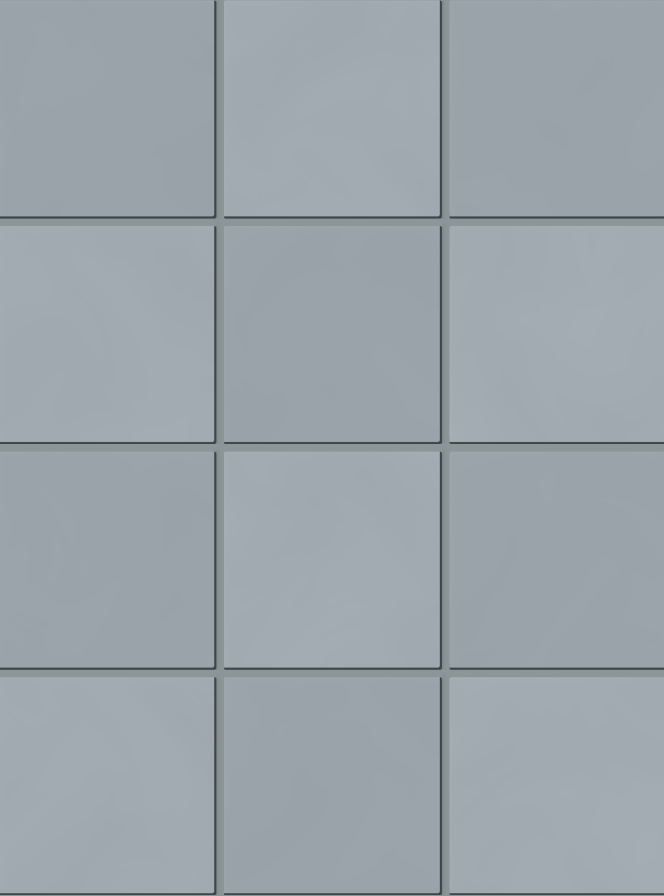
Give the GLSL for this texture, as a Shadertoy shader.

```glsl
// Blue-grey square tiles in a checkerboard of two close tones, with dark lower-right lips and grey grout.

const float PITCH = 0.2518;                 // tile spacing, in canvas heights
const vec2  ORIGIN = vec2(-0.0020, 0.0007); // lower-left corner of the first tile
const float TILE_SIZE = 0.967;              // tile side, in cells
const float CORNER = 0.010;                 // corner radius, in cells
const float LIP = 0.0095;                   // width of the dark edge, in cells
const float MOTTLE = 0.007;                 // strength of the cloudy glaze
const float TONE_JITTER = 0.004;            // random brightness per tile

const vec3 LIGHT_TILE = vec3(0.633, 0.665, 0.695);
const vec3 DARK_TILE  = vec3(0.606, 0.640, 0.666);
const vec3 GROUT      = vec3(0.550, 0.585, 0.595);
const vec3 LIP_COLOR  = vec3(0.240, 0.275, 0.290);

float hash(vec2 p) {
    return fract(sin(dot(p, vec2(127.1, 311.7))) * 4375.85);
}

// Signed distance to a rounded square of side TILE_SIZE
float tileDistance(vec2 p) {
    vec2 d = abs(p - 0.5 * TILE_SIZE) - 0.5 * TILE_SIZE + CORNER;
    return length(max(d, 0.0)) + min(max(d.x, d.y), 0.0) - CORNER;
}

// Broad clouds from warped, layered sines
float clouds(vec2 p) {
    float sum = 0.0;
    float amplitude = 0.5;
    for (int i = 0; i < 4; i++) {
        p += 0.6 * sin(p.yx * 1.3 + float(i));
        sum += amplitude * sin(p.x) * cos(p.y);
        p = mat2(1.4, 1.1, -1.1, 1.4) * p + 2.3;
        amplitude *= 0.55;
    }
    return sum;
}

void mainImage(out vec4 fragColor, in vec2 fragCoord) {
    vec2 grid = (fragCoord / iResolution.y - ORIGIN) / PITCH;
    vec2 cell = floor(grid);
    vec2 local = grid - cell;
    float soft = 0.7 / (iResolution.y * PITCH);

    // Tile and raised face, the face being shifted up and left to bare the lip
    float edge = tileDistance(local);
    float faceEdge = tileDistance(local + vec2(LIP, -LIP));
    float tile = 1.0 - smoothstep(-soft, soft, edge);
    float lip = smoothstep(-soft, soft, faceEdge);

    // Alternating tone with a small shift and clouds of its own
    float odd = mod(cell.x + cell.y, 2.0);
    vec3 face = mix(LIGHT_TILE, DARK_TILE, odd);
    face += TONE_JITTER * (hash(cell) - 0.5);
    vec2 seed = 20.0 * vec2(hash(cell + 3.0), hash(cell + 9.0));
    face += MOTTLE * mix(1.5, 0.8, odd) * clouds(local * 4.0 + seed);

    // Light falls slightly stronger at the upper left rim
    float rim = min(local.x, TILE_SIZE - local.y);
    face += 0.012 * exp(-max(rim, 0.0) * 90.0);

    // Grout darkens beside the lip it lies under
    float gap = max(local.x, 1.0 - local.y) - TILE_SIZE;
    float shade = exp(-max(edge, 0.0) * 110.0) * step(0.0, gap);
    vec3 grout = GROUT * (1.0 - 0.10 * shade);

    vec3 color = mix(grout, mix(face, LIP_COLOR, lip), tile);
    fragColor = vec4(color, 1.0);
}
```
